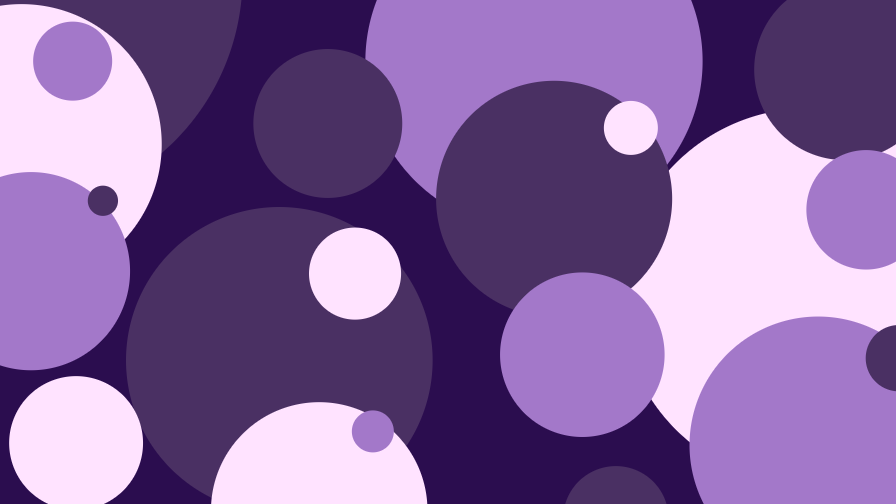
Write a Shadertoy shader that draws this background.

```glsl
// Flat overlapping discs in plum, pale pink and lilac on deep violet.

const int DISC_COUNT = 21;
const int FIRST_SMALL_DISC = 10;
const float LARGEST_RADIUS = 0.46;
const float SMALLEST_RADIUS = 0.03;

const vec3 VIOLET = vec3(0.17, 0.05, 0.31);
const vec3 PLUM   = vec3(0.29, 0.19, 0.39);
const vec3 PINK   = vec3(1.00, 0.89, 1.00);
const vec3 LILAC  = vec3(0.64, 0.47, 0.79);

vec2 hash2(float n) {
    return fract(sin(vec2(n * 12.99 + 1.7, n * 78.23 + 4.1)) * 437.58);
}

// Evenly spread sequence with a little jitter, reaching past the canvas edges
vec2 discCenter(float index, float aspect) {
    vec2 spread = fract(index * vec2(0.7549, 0.5698));
    vec2 center = vec2(spread.x * 1.2 * aspect, 1.02 - spread.y * 1.05);
    return center + 0.06 * (hash2(index) - 0.5);
}

// Large discs come first, so small ones lie on top
float discRadius(float index) {
    float t = index / float(DISC_COUNT - 1);
    return mix(LARGEST_RADIUS, SMALLEST_RADIUS, pow(t, 0.535));
}

// Small discs step one colour on, to stand out from the large ones below
vec3 discColor(int index) {
    int shift = index >= FIRST_SMALL_DISC ? 1 : 0;
    int kind = (index + shift) % 3;
    return kind == 0 ? PLUM : kind == 1 ? PINK : LILAC;
}

// Antialiased coverage of a disc
float discMask(vec2 p, vec2 center, float radius, float pixel) {
    return clamp(0.5 - (length(p - center) - radius) / pixel, 0.0, 1.0);
}

void mainImage(out vec4 fragColor, in vec2 fragCoord) {
    // Canvas height is one unit
    float pixel = 1.0 / iResolution.y;
    float aspect = iResolution.x * pixel;
    vec2 p = fragCoord * pixel;

    vec3 color = VIOLET;
    for (int i = 0; i < DISC_COUNT; i++) {
        float index = float(i);
        float mask = discMask(p, discCenter(index, aspect), discRadius(index), pixel);
        color = mix(color, discColor(i), mask);
    }
    fragColor = vec4(color, 1.0);
}
```
